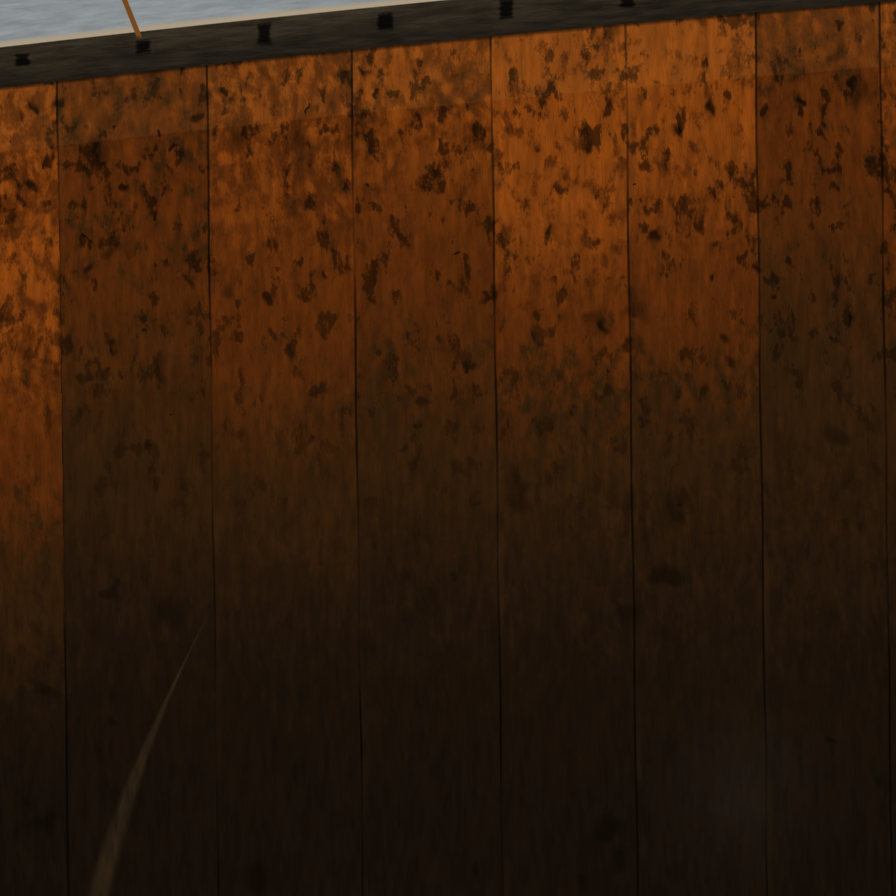
A Shadertoy shader for this texture:

```glsl
// Weathered hull of upright wooden planks, amber fading to umber, under a slanted dark rim.

const vec3 UMBER = vec3(0.105, 0.068, 0.038);
const vec3 BROWN = vec3(0.19, 0.11, 0.04);
const vec3 RUST  = vec3(0.32, 0.15, 0.038);
const vec3 AMBER = vec3(0.49, 0.24, 0.06);
const vec3 RIM   = vec3(0.17, 0.145, 0.11);
const vec3 LIP   = vec3(0.66, 0.60, 0.50);
const vec3 SKY   = vec3(0.55, 0.57, 0.58);
const vec3 TAN   = vec3(0.32, 0.20, 0.09);

const float FIRST_SEAM   = 0.0625;  // seam n lies at FIRST_SEAM + PITCH*n - SHRINK*n*n
const float PITCH        = 0.170;
const float SHRINK       = 0.0028;
const float SEAM_LEAN    = 0.014;
const float SEAM_WIDTH   = 0.0011;
const float RIM_HEIGHT   = 0.045;
const float BAND_HEIGHT  = 0.072;
const float NOTCH_PITCH  = 0.135;
const float FADE_SOFT    = 0.27;

// Per plank: depth where the amber fades out, and its strength
const float FADE[8] = float[8](0.60, 0.44, 0.48, 0.39, 0.38, 0.34, 0.29, 0.31);
const float GLOW[8] = float[8](0.68, 0.42, 0.55, 0.62, 0.90, 0.84, 0.52, 0.66);

float hash(vec2 p) {
    return fract(sin(dot(p, vec2(127.1, 311.7))) * 43758.55);
}

float noise(vec2 p) {
    vec2 i = floor(p), f = fract(p);
    f = f * f * (3.0 - 2.0 * f);
    return mix(mix(hash(i), hash(i + vec2(1, 0)), f.x),
               mix(hash(i + vec2(0, 1)), hash(i + vec2(1, 1)), f.x), f.y);
}

float fbm(vec2 p) {
    float sum = 0.0, amp = 0.5;
    for (int i = 0; i < 4; i++) {
        sum += amp * noise(p);
        p = mat2(1.6, 1.2, -1.2, 1.6) * p + 7.3;
        amp *= 0.6;
    }
    return sum / 1.088;
}

// Cellular pits with ragged outlines; only cells above the rarity threshold hold one
float pits(vec2 p, float rarity) {
    p += 0.5 * vec2(noise(p * 3.1), noise(p * 3.1 + 31.0));
    vec2 cell = floor(p);
    float spot = 0.0;
    for (int y = -1; y <= 1; y++)
    for (int x = -1; x <= 1; x++) {
        vec2 c = cell + vec2(x, y);
        float r = 0.15 + 0.35 * hash(c + 5.7);
        float d = length(p - c - vec2(hash(c), hash(c + 19.3)));
        spot = max(spot, step(rarity, hash(c + 41.9)) * smoothstep(r, 0.2 * r, d));
    }
    return spot;
}

float boxDistance(vec2 p, vec2 halfSize) {
    vec2 q = abs(p) - halfSize;
    return length(max(q, 0.0)) + min(max(q.x, q.y), 0.0);
}

float seamX(float n) { return FIRST_SEAM + PITCH * n - SHRINK * n * n; }

vec3 woodRamp(float t) {
    vec3 c = mix(UMBER, BROWN, smoothstep(0.0, 0.33, t));
    c = mix(c, RUST, smoothstep(0.3, 0.66, t));
    return mix(c, AMBER, smoothstep(0.62, 1.05, t));
}

vec3 hull(vec2 uv, float below, float px) {
    // Plank index from the inverse of the seam spacing
    float x = uv.x - SEAM_LEAN * (1.0 - uv.y);
    float n = (PITCH - sqrt(PITCH * PITCH - 4.0 * SHRINK * (x - FIRST_SEAM))) / (2.0 * SHRINK);
    int plank = clamp(int(floor(n)) + 1, 0, 7);
    float id = floor(n), depth = 1.0 - uv.y;

    // Mottled amber that dissolves into the dark lower hull
    vec2 w = uv + 0.003 * sin(uv.yx * vec2(47.0, 61.0) + id);
    float mottle = fbm(w * vec2(92.0, 62.0) + id * 11.0);
    float blotch = fbm(w * vec2(17.0, 8.0) + id * 3.7);
    float grain = fbm(vec2(uv.x * 170.0, uv.y * 36.0));
    float edge = depth + 0.5 * (mottle - 0.5) + 0.2 * (blotch - 0.5);
    float heat = 1.0 - smoothstep(FADE[plank] - FADE_SOFT, FADE[plank] + FADE_SOFT, edge);
    float tone = GLOW[plank] * heat * (0.05 + 1.25 * mottle + 0.5 * blotch);
    tone += 0.24 * smoothstep(1.0, 0.35, depth) + 0.3 * (mottle - 0.5) * (1.0 - 0.6 * depth);
    vec3 col = woodRamp(tone) * (0.78 + 0.44 * grain);
    col *= mix(1.0, 0.8, smoothstep(0.55, 1.0, depth));

    // Flecks and pits, and the paler band under the rim
    float upper = smoothstep(0.8, 0.15, depth);
    float fleck = smoothstep(0.58, 0.76, fbm(uv * vec2(75.0, 48.0) + 60.0));
    col *= 1.0 - 0.5 * upper * fleck;
    col *= 1.0 - 0.65 * upper * pits(uv * vec2(46.0, 38.0), 0.92);
    col *= 1.0 - 0.3 * pits(uv * vec2(19.0, 17.0) + 3.0, 0.93);
    float band = 1.0 - smoothstep(BAND_HEIGHT - px, BAND_HEIGHT + px, below + 0.003 * (grain - 0.5));
    col = mix(col, col * 0.95 + vec3(0.05, 0.038, 0.022), band);

    // Thin broken seams with patches of worn tan beside them
    float near = floor(n + 0.5), d = x - seamX(near) + 0.0005 * sin(uv.y * 23.0 + near * 4.0);
    float worn = smoothstep(0.55, 0.85, noise(vec2(near * 5.3, uv.y * 6.0)));
    col = mix(col, TAN * (1.1 - 0.5 * depth), 0.4 * worn * grain * smoothstep(0.006, 0.001, abs(d - 0.003)));
    float seam = 1.0 - smoothstep(SEAM_WIDTH - px, SEAM_WIDTH + px, abs(d));
    float broken = smoothstep(0.15, 0.6, noise(vec2(near * 9.1 + 4.0, uv.y * 11.0)));
    col *= 1.0 - 0.6 * seam * (0.3 + 0.7 * broken);

    // Curved scrape at lower left and a faint scuff at lower right
    float scrape = abs(uv.x - 0.11 - 0.25 * uv.y - 0.45 * uv.y * uv.y);
    float halfWidth = mix(0.016, 0.001, smoothstep(0.0, 0.28, uv.y));
    float mark = smoothstep(halfWidth + px, 0.3 * halfWidth, scrape) * smoothstep(0.335, 0.25, uv.y);
    col = mix(col, vec3(0.21, 0.16, 0.09), mark * (0.3 + 0.5 * grain));
    vec2 s = uv - vec2(0.83, 0.13);
    return col + 0.05 * exp(-160.0 * dot(s, s)) * blotch;
}

void mainImage(out vec4 fragColor, in vec2 fragCoord) {
    vec2 uv = fragCoord / iResolution.xy;
    float px = 1.0 / min(iResolution.x, iResolution.y);
    float rimBottom = 0.902 + 0.115 * uv.x - 0.018 * uv.x * uv.x;
    float above = uv.y - rimBottom;
    vec3 col = hull(uv, -above, px);

    // Rim with a shadow line and evenly spaced notches
    float streak = fbm(vec2(uv.x * 30.0, above * 200.0));
    vec3 rim = RIM * (0.6 + 0.8 * streak) * mix(0.75, 1.15, above / RIM_HEIGHT);
    for (int i = 0; i < 7; i++) {
        vec2 p = vec2(uv.x - 0.025 - NOTCH_PITCH * float(i), above - 0.028);
        float notch = boxDistance(p, vec2(0.006, 0.004 + 0.005 * hash(vec2(i, 2))));
        rim *= 1.0 - 0.75 * smoothstep(0.003 + px, -px, notch + 0.006 * (streak - 0.5));
    }
    col *= 1.0 - 0.5 * smoothstep(0.005, 0.0, -above);
    col = mix(col, rim, smoothstep(-px, px, above));

    // Pale lip, sky and a short cord
    float over = above - RIM_HEIGHT;
    vec3 sky = mix(LIP, SKY * (0.85 + 0.25 * streak), smoothstep(0.003, 0.009, over));
    col = mix(col, sky, smoothstep(-px, px, over));
    float cord = abs(uv.x - 0.147 + 0.4 * (uv.y - 0.98)) - 0.003;
    col = mix(col, TAN * 1.4, smoothstep(px, -px, cord) * smoothstep(0.955, 0.962, uv.y));
    fragColor = vec4(col, 1.0);
}
```
